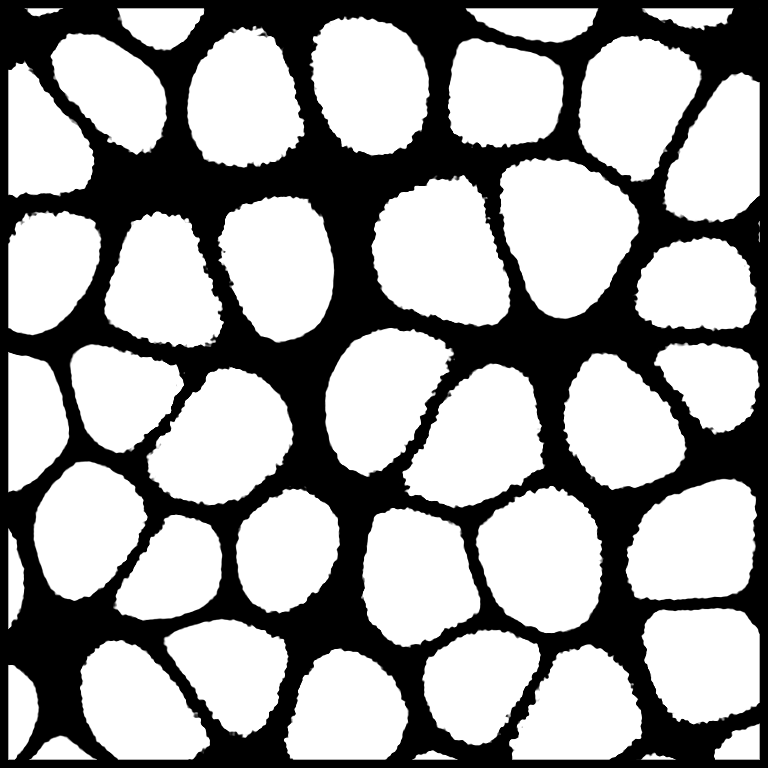
A three.js fragment shader for this pattern:

```glsl
// Rounded white cells with ragged rims, parted by a black web inside a black frame.
#define GRID vec2(6.3, 5.3)        // cells across and up
#define JITTER 0.62                // scatter of the cell centres
#define WALL 0.0078                // half width of the thinnest walls
#define ROUNDING vec2(44.0, 115.0) // corner sharpness, softest to crispest
#define RADIUS vec2(0.094, 0.138)  // range of the cell size limit
#define BEND 0.018                 // slow bending of the walls
#define RAGGED 0.0075              // depth of the fine rim noise
#define FRAME 0.0108               // frame width
#define SOFT 0.0011                // edge softness
#define SEED vec2(17.0, 43.0)

varying vec2 vUv;

vec2 hash2(vec2 p) {
  vec3 q = fract(vec3(p.xyx) * vec3(0.1031, 0.1030, 0.0973));
  q += dot(q, q.yzx + 33.33);
  return fract((q.xx + q.yz) * q.zy);
}

float cornerSlope(vec2 corner, vec2 offset) {
  float angle = 6.2832 * hash2(corner + 71.0).x;
  return dot(vec2(cos(angle), sin(angle)), offset);
}

float gradientNoise(vec2 p) {
  vec2 i = floor(p), f = fract(p);
  vec2 u = f * f * f * (f * (f * 6.0 - 15.0) + 10.0);
  vec2 e = vec2(1.0, 0.0);
  float low = mix(cornerSlope(i, f), cornerSlope(i + e, f - e), u.x);
  float high = mix(cornerSlope(i + e.yx, f - e.yx), cornerSlope(i + 1.0, f - 1.0), u.x);
  return mix(low, high, u.y);
}

// Centre of a cell on the staggered, jittered grid, in canvas units
vec2 cellCentre(vec2 id) {
  vec2 shift = vec2(0.5 * mod(id.y, 2.0), 0.5);
  return (id + shift + JITTER * (hash2(id + SEED) - 0.5)) / GRID;
}

// Distance inside the rounded cell that holds p
float cellDistance(vec2 p) {
  vec2 base = floor(p * GRID), home = base, centre = p;
  float nearest = 1e3;
  for (int y = -2; y <= 2; y++) {
    for (int x = -2; x <= 2; x++) {
      vec2 id = base + vec2(float(x), float(y));
      vec2 c = cellCentre(id);
      float d = distance(p, c);
      if (d < nearest) { nearest = d; home = id; centre = c; }
    }
  }

  // Tilted ellipse that limits the cell in open places
  vec2 traits = hash2(home + SEED + 29.0);
  float sharpness = mix(ROUNDING.x, ROUNDING.y, traits.x);
  float tilt = 1.2 * (hash2(home + SEED + 53.0).x - 0.5);
  vec2 q = p - centre;
  q = vec2(cos(tilt) * q.x + sin(tilt) * q.y, cos(tilt) * q.y - sin(tilt) * q.x);
  float limit = mix(RADIUS.x, RADIUS.y, traits.y) - length(q * vec2(1.1, 0.92));

  // Smooth minimum over the ellipse and all the walls
  float sum = exp(-sharpness * limit);
  for (int y = -2; y <= 2; y++) {
    for (int x = -2; x <= 2; x++) {
      if (x == 0 && y == 0) continue;
      vec2 other = cellCentre(home + vec2(float(x), float(y)));
      float wall = dot(0.5 * (centre + other) - p, normalize(other - centre));
      sum += exp(-sharpness * wall);
    }
  }
  return -log(sum) / sharpness;
}

void main() {
  // Bent walls
  vec2 bend = vec2(gradientNoise(vUv * 8.0 + 3.0), gradientNoise(vUv * 8.0 + 61.0));
  float d = cellDistance(vUv + BEND * bend) - WALL;

  // Ragged rims, calmer along some stretches
  float grain = gradientNoise(vUv * 75.0 + 11.0) + 0.6 * gradientNoise(vUv * 160.0 + 37.0);
  float strength = clamp(0.65 + 1.2 * gradientNoise(vUv * 6.0 + 91.0), 0.25, 1.0);
  d += RAGGED * strength * grain;

  // Straight frame
  vec2 margin = min(vUv, 1.0 - vUv) - FRAME;
  d = min(d, min(margin.x, margin.y));
  gl_FragColor = vec4(vec3(smoothstep(-SOFT, SOFT, d)), 1.0);
}
```
